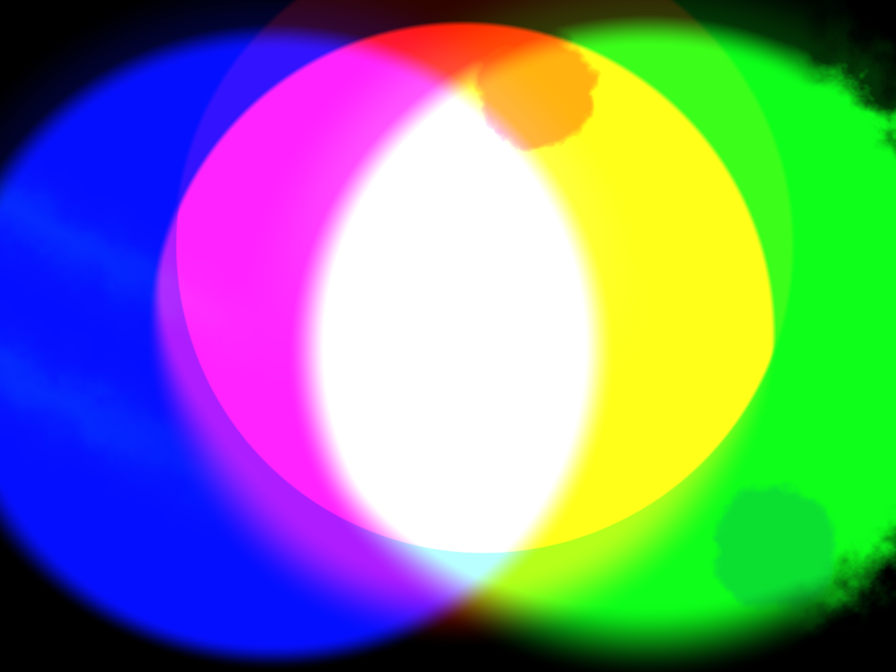
Give the GLSL for this background, as a WebGL 1 fragment shader.

```glsl
precision highp float;
// Three overlapping spotlights, red, green and blue, mixing additively to white.

uniform vec2 u_resolution;

#define BLUE_CENTER vec2(0.408, 0.484)
#define BLUE_RADII vec2(0.481, 0.469)
#define GREEN_CENTER vec2(0.964, 0.484)
#define GREEN_RADII vec2(0.495, 0.472)
#define RED_UPPER vec3(0.720, 0.635, 0.460)
#define RED_LOWER vec3(0.689, 0.503, 0.465)
#define RED_DIM 0.66
#define RED_GHOST 0.18
#define HALO 0.22
#define ROUGHNESS 0.035

float hash(vec2 p) {
  p = fract(p * vec2(0.1031, 0.1137));
  p += dot(p, p.yx + 33.33);
  return fract((p.x + p.y) * p.x * 17.0);
}

float noise(vec2 p) {
  vec2 i = floor(p);
  vec2 f = fract(p);
  f = f * f * (3.0 - 2.0 * f);
  return mix(mix(hash(i), hash(i + vec2(1.0, 0.0)), f.x),
             mix(hash(i + vec2(0.0, 1.0)), hash(i + 1.0), f.x), f.y);
}

float fbm(vec2 p) {
  float sum = 0.0;
  float amplitude = 0.5;
  for (int i = 0; i < 4; i++) {
    sum += amplitude * noise(p);
    p = p * 2.1 + 7.3;
    amplitude *= 0.5;
  }
  return sum;
}

// 1 below the inner limit, falling smoothly to 0 at the outer limit
float falloff(float inner, float outer, float d) {
  return 1.0 - smoothstep(inner, outer, d);
}

// Soft round patch with a ragged outline
float patchMask(vec2 p, vec2 center, float radius, float grain) {
  float d = length(p - center) + (grain - 0.5) * ROUGHNESS;
  return falloff(radius * 0.82, radius, d);
}

float blueLight(vec2 p) {
  float d = length((p - BLUE_CENTER) / BLUE_RADII);
  float low = falloff(0.0, 0.25, p.y);
  float beam = falloff(0.94, mix(1.06, 1.03, low), d);
  float halo = HALO * falloff(0.98, 1.2, d) * smoothstep(0.4, 0.9, p.y);
  return max(beam, halo);
}

float greenLight(vec2 p, float grain) {
  float d = length((p - GREEN_CENTER) / GREEN_RADII);
  float low = falloff(0.05, 0.3, p.y);
  float right = smoothstep(1.15, 1.3, p.x);
  d += right * (grain - 0.5) * 0.2;
  float beam = falloff(mix(0.94, 0.80, low), mix(1.09, 1.06, low), d);
  float halo = HALO * falloff(1.0, 1.25, d) * smoothstep(0.4, 0.9, p.y);
  // Shaded patches near the top of the overlap and at the lower right
  beam *= 1.0 - 0.38 * patchMask(p, vec2(0.80, 0.865), 0.095, grain);
  beam *= 1.0 - 0.12 * patchMask(p, vec2(1.155, 0.184), 0.10, grain);
  return max(beam, halo);
}

// Two offset discs: their intersection is bright and crisp
float redLight(vec2 p) {
  float upperD = length(p - RED_UPPER.xy) - RED_UPPER.z;
  float lowerD = length(p - RED_LOWER.xy) - RED_LOWER.z;
  float softness = mix(0.10, 0.009, smoothstep(0.25, 0.62, p.y));
  float upper = falloff(-0.005, 0.005, upperD);
  float lower = falloff(-softness, 0.006, lowerD);
  float core = upper * falloff(-0.008, 0.005, lowerD);
  return max(core, max(RED_DIM * lower, RED_GHOST * upper));
}

// Pale diagonal bands on the left of the blue beam
float streaks(vec2 p, float grain) {
  float s = p.y + 0.5 * p.x + (grain - 0.5) * 0.06;
  float bands = 0.0;
  for (int i = 0; i < 2; i++) {
    float offset = (s - 0.45 - 0.24 * float(i)) / 0.045;
    bands += exp(-offset * offset);
  }
  return bands * falloff(0.1, 0.45, p.x);
}

void main() {
  vec2 p = gl_FragCoord.xy / u_resolution.y;
  float grain = fbm(p * 28.0);

  float red = redLight(p);
  float green = greenLight(p, grain);
  float blue = blueLight(p);

  // Each beam spills a little into the other channels
  vec3 color = red * vec3(1.0, 0.08, 0.0)
             + green * vec3(0.05, 1.0, 0.10)
             + blue * vec3(0.02, 0.06, 1.0);
  color.g += 0.10 * blue * streaks(p, grain);
  // Bluish tint of the lower right patch
  color.b += 0.12 * green * patchMask(p, vec2(1.155, 0.184), 0.10, grain);

  gl_FragColor = vec4(clamp(color, 0.0, 1.0), 1.0);
}
```
